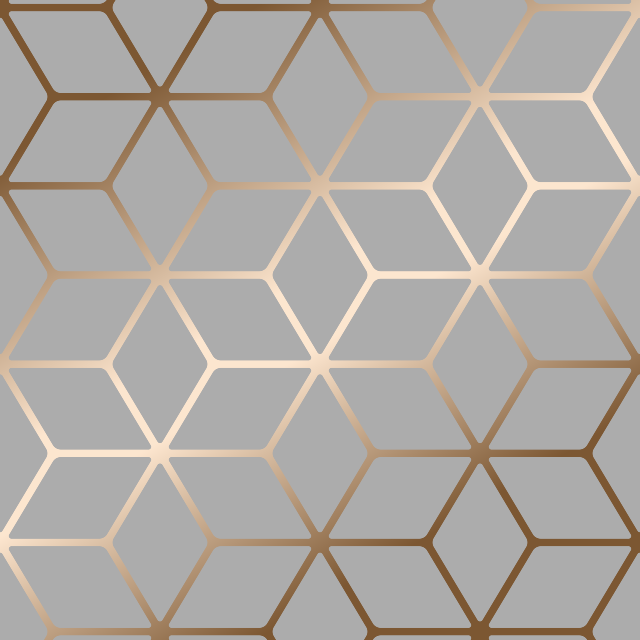
Reproduce this pattern procedurally as a WebGL 2 fragment shader.

```glsl
#version 300 es
precision highp float;
// Rose-gold lattice of rounded rhombi forming six-armed stars on flat grey.

uniform vec2 u_resolution;
out vec4 fragColor;

const float SQRT3 = 1.7320508;

// Offset from the nearest star centre; stars form a triangular lattice.
vec2 nearestStar(vec2 p) {
    vec2 period = vec2(3.0, SQRT3);
    vec2 a = p - period * floor(p / period + 0.5);
    vec2 b = mod(p, period) - 0.5 * period;
    return dot(a, a) < dot(b, b) ? a : b;
}

// Signed depth inside a rounded rhombus of unit side: negative on the lines.
float rhombusDepth(vec2 p, float halfLine, float acuteRadius, float obtuseRadius) {
    // Fold the six sectors into one, with x along the long diagonal.
    float sector = radians(60.0);
    float angle = mod(atan(p.y, p.x) + 2.0 * sector * 3.0, sector) - 0.5 * sector;
    p = length(p) * vec2(cos(angle), abs(sin(angle)));

    float along = dot(p, vec2(0.5 * SQRT3, 0.5));
    float acuteInset = halfLine + acuteRadius;
    float obtuseInset = halfLine + obtuseRadius;

    // Round the sharp corner, then the wide one; elsewhere use the straight side.
    if (along < SQRT3 * acuteInset)
        return acuteRadius - distance(p, vec2(2.0 * acuteInset, 0.0));
    if (along > 1.0 - obtuseInset / SQRT3)
        return obtuseRadius - distance(p, vec2(0.5 * SQRT3, 0.5 - 2.0 * obtuseInset / SQRT3));
    return 0.5 * p.x - 0.5 * SQRT3 * p.y - halfLine;
}

// Diagonal metallic sheen: dark corners and one bright band.
vec3 roseGold(vec2 uv) {
    float ramp = 1.0 - uv.y + 0.6 * uv.x;
    float rise = clamp((ramp - 0.25) / 0.47, 0.0, 1.0);
    float fall = clamp((1.24 - ramp) / 0.40, 0.0, 1.0);
    return mix(vec3(0.485, 0.34, 0.195), vec3(0.99, 0.90, 0.81), min(rise, fall));
}

void main() {
    vec2 uv = gl_FragCoord.xy / u_resolution;

    // One unit is a rhombus side; the rows are slightly squashed.
    vec2 p = (uv - vec2(0.5, 0.431)) * vec2(6.0, SQRT3 / 0.2786);
    float depth = rhombusDepth(nearestStar(p), 0.036, 0.027, 0.09);

    float pixel = 6.0 / min(u_resolution.x, u_resolution.y);
    float grey = smoothstep(-0.5 * pixel, 0.5 * pixel, depth);
    fragColor = vec4(mix(roseGold(uv), vec3(0.673), grey), 1.0);
}
```
